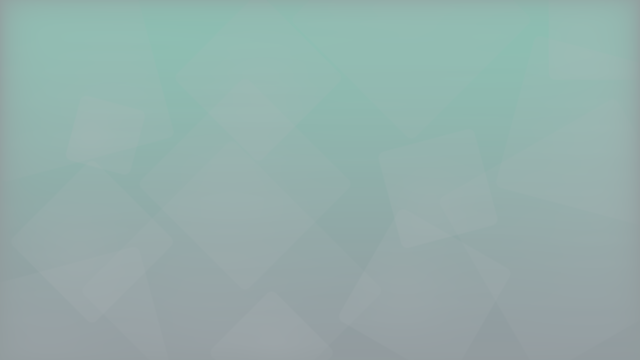
A Shadertoy shader for this background:

```glsl
// Pale translucent rounded squares scattered over a teal to grey gradient with soft dim edges
#define SQUARE_COUNT 14
#define TOP_COLOUR vec3(0.553, 0.757, 0.704)
#define BOTTOM_COLOUR vec3(0.573, 0.602, 0.622)
#define SQUARE_TINT vec3(0.70, 0.72, 0.73)
#define RIM_COLOUR vec3(0.57, 0.61, 0.615)
#define LARGE_HALF 0.29
#define SMALL_HALF 0.10
#define CORNER_RADIUS 0.018
#define EDGE_SOFTNESS 0.003
#define RIM_WIDTH 0.035
#define STREAK_STRENGTH 0.004

float hash(float n) {
    return fract(sin(n * 12.9898 + 4.137) * 4375.85);
}

float hash2(vec2 p) {
    return fract(sin(dot(p, vec2(127.1, 311.7))) * 4375.85);
}

float noise(vec2 p) {
    vec2 cell = floor(p);
    vec2 f = fract(p);
    f = f * f * (3.0 - 2.0 * f);
    float low = mix(hash2(cell), hash2(cell + vec2(1.0, 0.0)), f.x);
    float high = mix(hash2(cell + vec2(0.0, 1.0)), hash2(cell + vec2(1.0, 1.0)), f.x);
    return mix(low, high, f.y);
}

vec2 rotate(vec2 p, float angle) {
    float c = cos(angle);
    float s = sin(angle);
    return vec2(c * p.x - s * p.y, s * p.x + c * p.y);
}

float roundedSquare(vec2 p, float halfSide, float radius) {
    vec2 d = abs(p) - halfSide + radius;
    return length(max(d, 0.0)) + min(max(d.x, d.y), 0.0) - radius;
}

void mainImage(out vec4 fragColor, in vec2 fragCoord) {
    // Canvas height is one unit
    vec2 p = fragCoord / iResolution.y;
    float aspect = iResolution.x / iResolution.y;
    float softness = max(EDGE_SOFTNESS, 0.8 / iResolution.y);

    vec3 colour = mix(BOTTOM_COLOUR, TOP_COLOUR, smoothstep(-0.15, 1.1, p.y));

    // Squares from large and faint at the back to small and clear in front
    for (int i = 0; i < SQUARE_COUNT; i++) {
        float id = float(i);
        float depth = id / float(SQUARE_COUNT - 1);

        // Evenly spread low-discrepancy placement
        vec2 spot = fract(vec2(0.37, 0.21) + id * vec2(0.7549, 0.5698));
        vec2 centre = (spot * 1.06 - 0.03) * vec2(aspect, 1.0);
        float halfSide = mix(LARGE_HALF, SMALL_HALF, depth) * mix(0.9, 1.1, hash(id + 3.0));
        float angle = radians(15.0) * floor(hash(id + 20.0) * 6.0);

        vec2 local = rotate(p - centre, angle);
        float d = roundedSquare(local, halfSide, CORNER_RADIUS);
        float cover = 1.0 - smoothstep(-softness, softness, d);

        // Uneven glow inside each square
        vec2 glowCentre = halfSide * (vec2(hash(id + 40.0), hash(id + 60.0)) - 0.5);
        float glow = exp(-2.0 * dot(local - glowCentre, local - glowCentre) / (halfSide * halfSide));
        float alpha = mix(0.13, 0.20, depth) * mix(0.75, 1.4, glow);
        colour = mix(colour, SQUARE_TINT, cover * alpha);
    }

    // Faint horizontal streaks
    colour += STREAK_STRENGTH * (noise(p * vec2(3.0, 45.0)) - 0.5);

    // Grey rim fading inwards
    vec2 toEdge = min(p, vec2(aspect, 1.0) - p);
    vec2 rim = exp(-toEdge / RIM_WIDTH) * vec2(0.75, 0.5);
    float rimAmount = 1.0 - (1.0 - rim.x) * (1.0 - rim.y);
    colour = mix(colour, RIM_COLOUR, rimAmount);

    fragColor = vec4(colour, 1.0);
}
```
